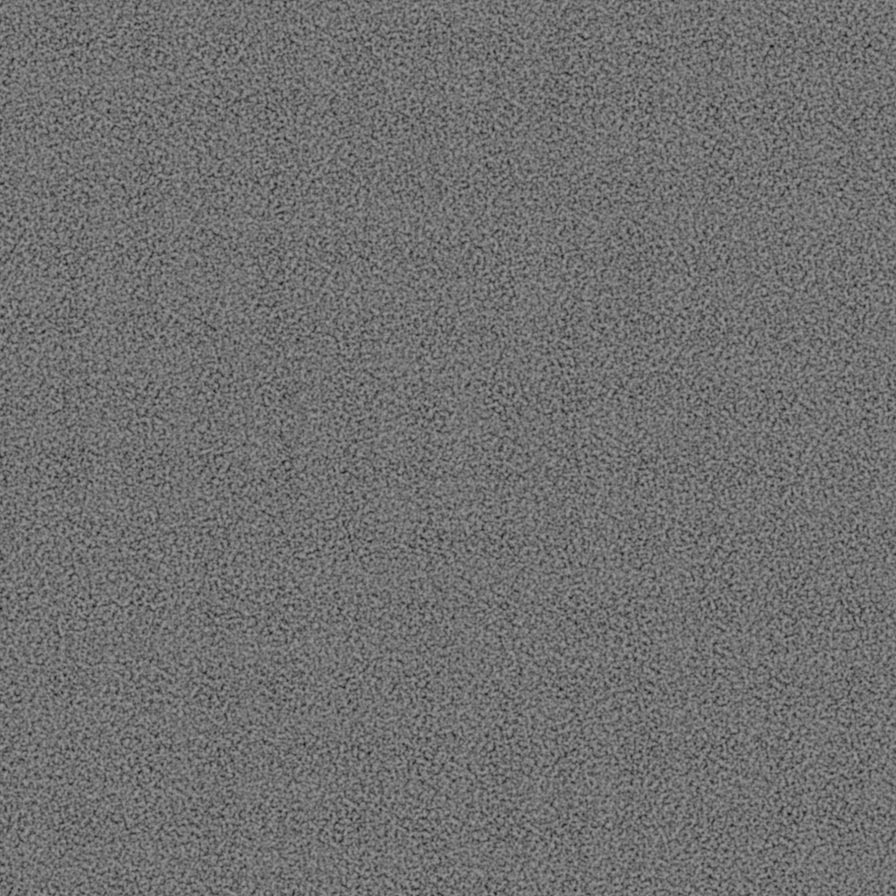
This texture is drawn by a Shadertoy shader. Its source:

```glsl
// Fine grey woven grain with faint, evenly spaced darker clumps.

const float TAU = 6.2831853;
const float BASE_GREY = 0.447;
const float COARSE_GRAINS = 207.0;  // noise cells across the canvas
const float FINE_GRAINS = 293.0;
const float CLUMPS = 12.6;          // clumps across the canvas

// Integer hash of a lattice cell to the range 0..1
float hashCell(vec2 cell, uint seed) {
    uvec2 q = uvec2(ivec2(cell));
    uint h = q.x * 1597334u ^ q.y * 381201u ^ seed * 79867u;
    h = (h ^ (h >> 15u)) * 73244475u;
    h = (h ^ (h >> 13u)) * 73244475u;
    h ^= h >> 16u;
    return float(h & 65535u) / 65535.0;
}

// Contribution of one lattice corner: its random gradient along the offset
float cornerSlope(vec2 cell, vec2 offset, uint seed) {
    float angle = TAU * hashCell(cell, seed);
    return dot(vec2(cos(angle), sin(angle)), offset);
}

float gradientNoise(vec2 p, uint seed) {
    vec2 cell = floor(p);
    vec2 f = p - cell;
    vec2 blend = f * f * f * (f * (f * 6.0 - 15.0) + 10.0);
    vec2 e = vec2(1.0, 0.0);
    float low = mix(cornerSlope(cell, f, seed),
                    cornerSlope(cell + e.xy, f - e.xy, seed), blend.x);
    float high = mix(cornerSlope(cell + e.yx, f - e.yx, seed),
                     cornerSlope(cell + e.xx, f - e.xx, seed), blend.x);
    return mix(low, high, blend.y);
}

vec2 rotate(vec2 p, float angle) {
    float c = cos(angle), s = sin(angle);
    return vec2(c * p.x - s * p.y, s * p.x + c * p.y);
}

// Two turned layers, so no lattice shows along the axes
float grain(vec2 uv) {
    float coarse = gradientNoise(rotate(uv, 0.55) * COARSE_GRAINS, 1u);
    float fine = gradientNoise(rotate(uv, -0.35) * FINE_GRAINS, 2u);
    return 0.24 * coarse + 0.19 * fine;
}

// Soft grid of clumps, loosened by slow noise; about -1..1
float clumpField(vec2 uv) {
    vec2 waves = cos(TAU * CLUMPS * uv);
    float drift = gradientNoise(uv * CLUMPS * 1.7, 3u);
    return 0.3 * (waves.x + waves.y) + 0.8 * drift;
}

// Barely visible threads along both axes
float weave(vec2 uv) {
    float warp = gradientNoise(vec2(uv.x * 190.0, uv.y * 5.0), 4u);
    float weft = gradientNoise(vec2(uv.x * 5.0, uv.y * 190.0), 5u);
    return 0.02 * (warp + weft);
}

void mainImage(out vec4 fragColor, in vec2 fragCoord) {
    vec2 uv = fragCoord / iResolution.y;
    float clump = clumpField(uv);

    // Clumps strengthen the grain and deepen its dark side
    float tone = grain(uv) * (1.0 + 0.18 * clump);
    tone -= 1.5 * tone * tone;

    float grey = BASE_GREY + tone + weave(uv) - 0.012 * clump;
    fragColor = vec4(vec3(clamp(grey, 0.0, 1.0)), 1.0);
}
```
